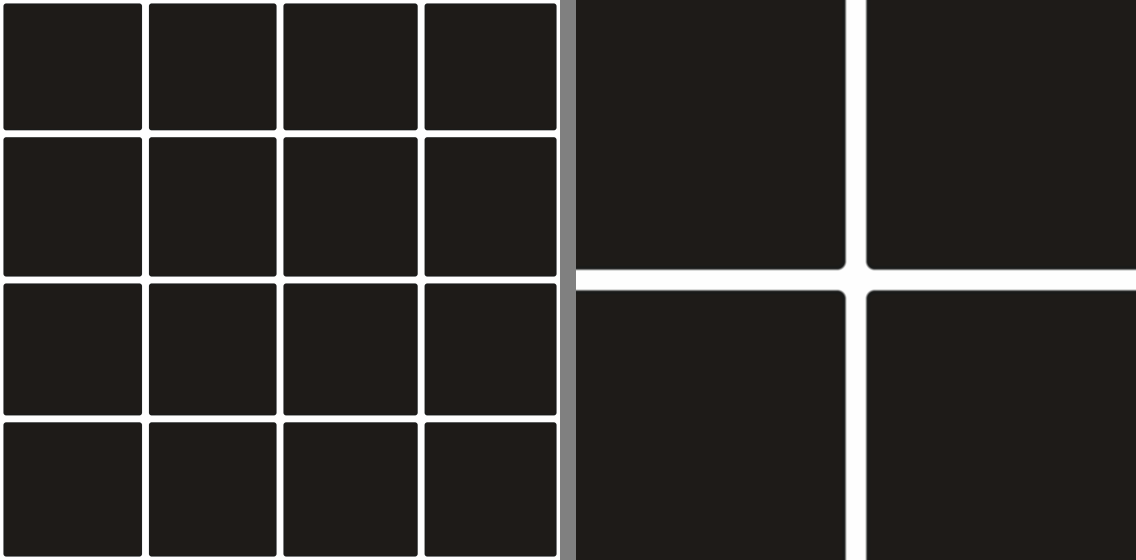
Left: the whole. Right: its middle third, enlarged.
This pattern is drawn by a WebGL 1 fragment shader. Its source:

```glsl
precision highp float;

uniform vec2 u_resolution;

#define GROUT_WIDTH 0.0123
#define CORNER_RADIUS 0.005
#define EDGE_SOFTNESS 0.002
#define RIM_WIDTH 0.003
#define LOW_JOINT vec2(0.2598, 0.2520)
#define MID_JOINT vec2(0.5, 0.5)
#define HIGH_JOINT vec2(0.7520, 0.7611)
#define TILE_COLOR vec3(0.118, 0.106, 0.094)
#define RIM_COLOR vec3(0.098, 0.102, 0.098)
#define GROUT_COLOR vec3(0.995)

float roundedBox(vec2 p, vec2 halfSize, float radius) {
  vec2 q = abs(p) - halfSize + radius;
  return length(max(q, 0.0)) + min(max(q.x, q.y), 0.0) - radius;
}

// Signed distance to the tile in the uneven four by four grid
float tileDistance(vec2 p) {
  vec2 pastLow = step(LOW_JOINT, p);
  vec2 pastMid = step(MID_JOINT, p);
  vec2 pastHigh = step(HIGH_JOINT, p);

  // Joints that bound the current cell
  vec2 lower = mix(mix(pastLow * LOW_JOINT, MID_JOINT, pastMid), HIGH_JOINT, pastHigh);
  vec2 upper = mix(mix(mix(LOW_JOINT, MID_JOINT, pastLow), HIGH_JOINT, pastMid), vec2(1.0), pastHigh);

  vec2 halfSize = 0.5 * (upper - lower - GROUT_WIDTH);
  return roundedBox(p - 0.5 * (lower + upper), halfSize, CORNER_RADIUS);
}

void main() {
  vec2 uv = gl_FragCoord.xy / u_resolution;
  float pixel = 1.0 / min(u_resolution.x, u_resolution.y);
  float blur = 0.5 * max(EDGE_SOFTNESS, 1.3 * pixel);
  float d = tileDistance(uv);

  // Tile face with a faint cool rim, then the grout
  vec3 tile = mix(TILE_COLOR, RIM_COLOR, smoothstep(-RIM_WIDTH, -0.5 * RIM_WIDTH, d));
  vec3 color = mix(tile, GROUT_COLOR, smoothstep(-blur, blur, d));

  gl_FragColor = vec4(color, 1.0);
}
```
